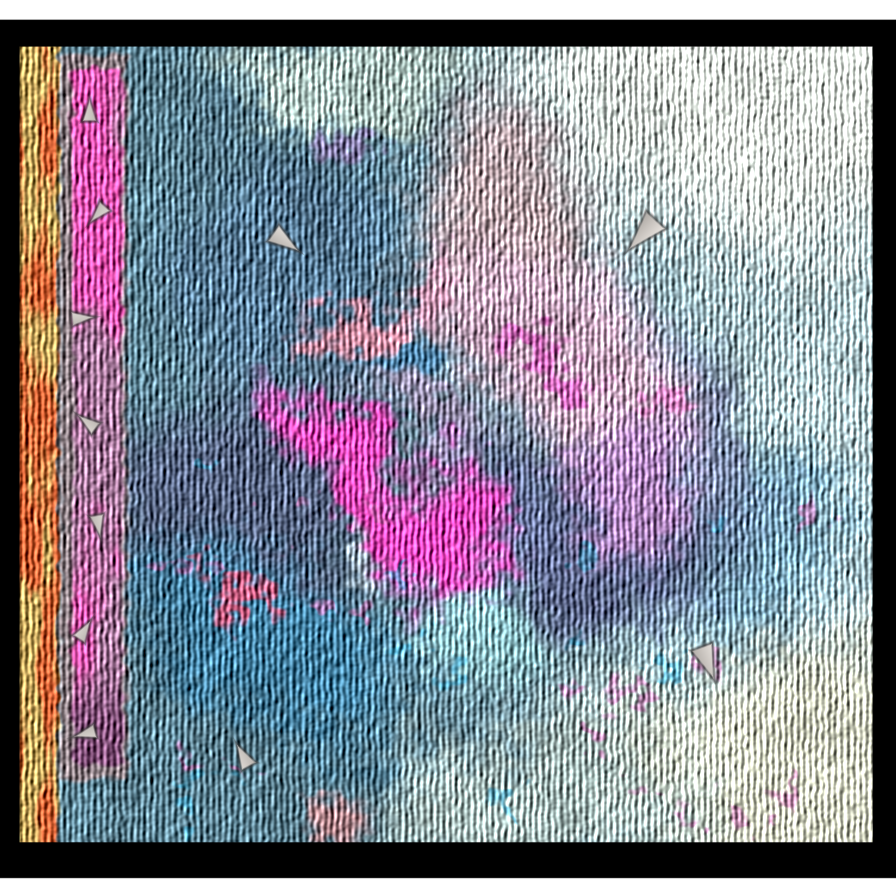
This texture is drawn by a three.js fragment shader. Its source:

```glsl
// Framed abstract painting: ribbed, embossed pigment with a magenta sweep and a side band.
varying vec2 vUv;
vec3 col; // pigment so far
vec2 q;   // warped position

float hash(vec2 p) {
  return fract(sin(dot(p, vec2(127.1, 311.7))) * 43758.5);
}

float noise(vec2 p) {
  vec2 i = floor(p), f = fract(p);
  f = f * f * (3.0 - 2.0 * f);
  return mix(mix(hash(i), hash(i + vec2(1, 0)), f.x),
             mix(hash(i + vec2(0, 1)), hash(i + 1.0), f.x), f.y);
}

float fbm(vec2 p) {
  float sum = 0.0, amp = 0.5;
  for (int i = 0; i < 5; i++) {
    sum += amp * noise(p);
    p = p * 2.03 + 17.3;
    amp *= 0.5;
  }
  return sum;
}

vec2 turn(vec2 p, float a) {
  return vec2(cos(a) * p.x + sin(a) * p.y, cos(a) * p.y - sin(a) * p.x);
}

// Soft elliptical patch of pigment, tilted or upright
void dab(vec2 centre, vec2 radius, float angle, vec3 tint) {
  float d = length(turn(q - centre, angle) / radius);
  col = mix(col, tint, 1.0 - smoothstep(0.45, 1.35, d));
}
void dab(vec2 centre, vec2 radius, vec3 tint) { dab(centre, radius, 0.0, tint); }

// Soft-edged box mask
float box(vec2 p, vec2 lo, vec2 hi, float soft) {
  vec2 m = smoothstep(lo - soft, lo + soft, p) * (1.0 - smoothstep(hi - soft, hi + soft, p));
  return m.x * m.y;
}

// Small pale paper wedge with a dark rim
void shard(vec2 centre, float size, float angle) {
  vec2 l = turn(vUv - centre, angle);
  float d = max(abs(l.x) - 0.32 * (size - l.y), -l.y - size);
  col = mix(col, vec3(0.22), 0.7 * (1.0 - smoothstep(0.0, 0.004, d)));
  col = mix(col, vec3(0.8, 0.78, 0.76) - 8.0 * l.x, 1.0 - smoothstep(-0.002, 0.001, d));
}

// Vertical ribs broken up by grain
float relief(vec2 p) {
  float rib = 0.5 + 0.5 * sin(p.x * 905.0 + 2.2 * noise(p * vec2(60, 90)));
  return 0.5 * rib + 0.85 * noise(p * vec2(215, 125)) + 0.4 * noise(p * 270.0);
}

void main() {
  vec2 p = vUv;
  vec2 warp = vec2(fbm(p * 9.0), fbm(p * 9.0 + 40.0)) - 0.48;
  vec2 grain = vec2(noise(p * 95.0), noise(p * 95.0 + 31.0)) - 0.5;
  q = p + 0.15 * warp + 0.035 * grain;

  // Ground: teal on the left, pale on the right
  col = mix(vec3(0.32, 0.46, 0.52), vec3(0.68, 0.78, 0.8), smoothstep(0.35, 0.98, q.x));
  dab(vec2(0.94, 0.94), vec2(0.4, 0.2), vec3(0.91, 0.94, 0.91));
  dab(vec2(0.39, 0.92), vec2(0.16, 0.06), vec3(0.64, 0.73, 0.71));
  dab(vec2(0.92, 0.14), vec2(0.26, 0.15), vec3(0.83, 0.84, 0.76));
  dab(vec2(0.6, 0.1), vec2(0.18, 0.08), vec3(0.62, 0.7, 0.69));

  // Blue and indigo shadows
  dab(vec2(0.3, 0.7), vec2(0.14), vec3(0.3, 0.43, 0.53));
  dab(vec2(0.27, 0.43), vec2(0.15), vec3(0.3, 0.35, 0.46));
  dab(vec2(0.31, 0.27), vec2(0.18, 0.08), -0.4, vec3(0.22, 0.44, 0.56));
  dab(vec2(0.83, 0.41), vec2(0.12), vec3(0.44, 0.6, 0.68));
  dab(vec2(0.67, 0.41), vec2(0.18, 0.1), 0.2, vec3(0.34, 0.38, 0.52));
  dab(vec2(0.77, 0.53), vec2(0.07, 0.12), vec3(0.46, 0.51, 0.63));
  dab(vec2(0.38, 0.84), vec2(0.027), vec3(0.47, 0.44, 0.6));

  // Rose cloud with lilac skirt
  dab(vec2(0.57, 0.73), vec2(0.13, 0.15), vec3(0.73, 0.64, 0.66));
  dab(vec2(0.61, 0.61), vec2(0.17, 0.1), -0.5, vec3(0.77, 0.64, 0.73));
  dab(vec2(0.69, 0.47), vec2(0.08), vec3(0.66, 0.5, 0.72));
  dab(vec2(0.38, 0.65), vec2(0.055, 0.032), 0.25, vec3(0.78, 0.52, 0.6));
  dab(vec2(0.46, 0.685), vec2(0.03, 0.05), vec3(0.75, 0.55, 0.65));
  dab(vec2(0.42, 0.6), vec2(0.06, 0.025), vec3(0.25, 0.43, 0.56));
  dab(vec2(0.47, 0.53), vec2(0.12, 0.03), -0.5, vec3(0.55, 0.52, 0.63));
  dab(vec2(0.61, 0.59), vec2(0.03, 0.018), vec3(0.77, 0.38, 0.68));
  dab(vec2(0.72, 0.565), vec2(0.035, 0.015), vec3(0.85, 0.52, 0.76));

  // Magenta sweep and pale foot
  dab(vec2(0.55, 0.27), vec2(0.08, 0.055), -0.3, vec3(0.52, 0.71, 0.74));
  dab(vec2(0.41, 0.38), vec2(0.02, 0.05), vec3(0.62, 0.7, 0.76));
  dab(vec2(0.4, 0.46), vec2(0.16, 0.045), -0.78, vec3(0.83, 0.25, 0.66));
  dab(vec2(0.49, 0.395), vec2(0.065, 0.08), vec3(0.86, 0.25, 0.69));

  // Low accents and scattered flecks
  dab(vec2(0.355, 0.1), vec2(0.05, 0.035), vec3(0.67, 0.5, 0.52));
  dab(vec2(0.267, 0.32), vec2(0.02), vec3(0.67, 0.3, 0.42));
  for (float k = 0.0; k < 24.0; k++) {
    vec2 spot = vec2(0.16, 0.08) + vec2(0.76, 0.38) * vec2(hash(vec2(k, 3)), hash(vec2(k, 8)));
    vec3 tint = mix(vec3(0.2, 0.55, 0.68), vec3(0.66, 0.36, 0.58), step(0.6, hash(vec2(k, 5))));
    dab(spot, vec2(0.016, 0.011), k, mix(col, tint, 0.65));
  }
  col *= 0.8 + 0.42 * fbm(p * 22.0);

  // Ochre edge and magenta band
  float streak = smoothstep(0.35, 0.6, fbm(p * vec2(55, 13)));
  vec3 ochre = mix(vec3(0.78, 0.34, 0.17), vec3(0.74, 0.62, 0.34), streak);
  vec2 rough = p + 0.008 * grain;
  col = mix(col, ochre, box(rough, vec2(0), vec2(0.066, 1), 0.003));
  vec3 band = mix(vec3(0.86, 0.3, 0.65), vec3(0.6, 0.43, 0.56), smoothstep(0.38, 0.62, fbm(p * vec2(14, 7))));
  band = mix(vec3(0.45, 0.27, 0.42), band, smoothstep(0.18, 0.27, p.y));
  col = mix(col, vec3(0.5, 0.45, 0.47), box(rough, vec2(0.067, 0.13), vec2(0.142, 0.94), 0.004));
  col = mix(col, band, box(rough, vec2(0.081, 0.145), vec2(0.137, 0.924), 0.004));

  // Light raking across the relief
  vec2 lamp = vec2(-0.0013, 0.001);
  float slope = relief(p + lamp) - relief(p - lamp);
  col = clamp(col * (1.0 - 0.5 * slope) - 0.27 * slope + 0.025, 0.0, 1.0);

  // Paper wedges along the band and over the field
  for (float k = 0.0; k < 7.0; k++)
    shard(vec2(0.1 + 0.01 * sin(k * 2.0), 0.877 - 0.116 * k), 0.012, k * 2.4);
  shard(vec2(0.319, 0.73), 0.017, 4.1);
  shard(vec2(0.717, 0.738), 0.022, 2.4);
  shard(vec2(0.79, 0.26), 0.019, 3.5);
  shard(vec2(0.271, 0.157), 0.014, 0.5);

  // Black frame between white margins
  col *= box(p, vec2(0.022, 0.06), vec2(0.974, 0.948), 0.001);
  col = mix(vec3(1), col, box(p, vec2(-1, 0.02), vec2(2, 0.978), 0.001));
  gl_FragColor = vec4(col, 1);
}
```
